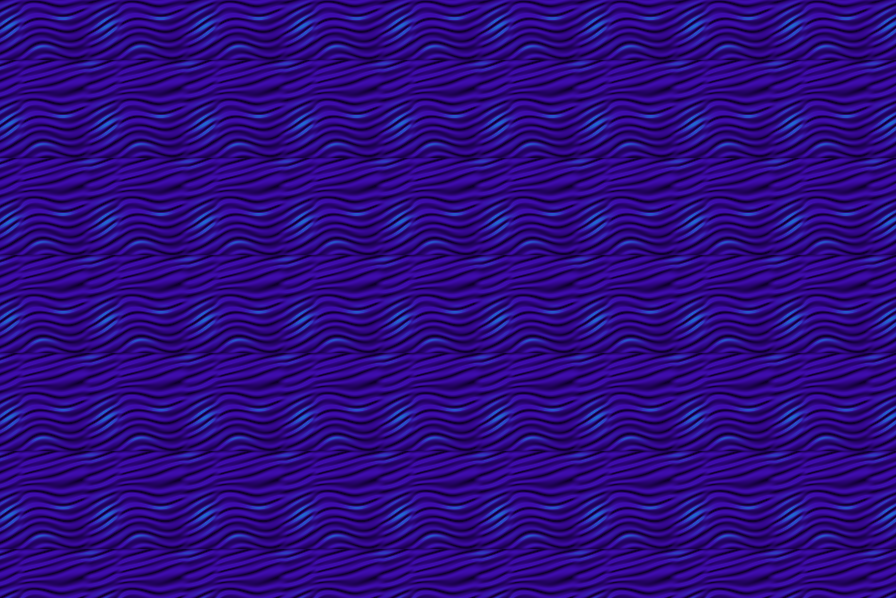
Reproduce this pattern procedurally as a Shadertoy shader.

```glsl
// Repeating tiles of rippled violet strands with blue glints.

const float TAU = 6.2831853;
const float TILES_DOWN = 6.11;
const float STRANDS = 11.4; // strands stacked in one tile

float hash(vec2 p) {
    return fract(sin(dot(p, vec2(127.1, 311.7))) * 43758.5453);
}

// Value noise that wraps after "period" cells
float wrapNoise(vec2 p, vec2 period) {
    vec2 cell = floor(p);
    vec2 f = fract(p);
    f = f * f * (3.0 - 2.0 * f);
    vec2 a = mod(cell, period);
    vec2 b = mod(cell + 1.0, period);
    float low = mix(hash(a), hash(vec2(b.x, a.y)), f.x);
    float high = mix(hash(vec2(a.x, b.y)), hash(b), f.x);
    return mix(low, high, f.y);
}

// Signed distance to a centre, wrapped around the tile edges
vec2 wrapOffset(vec2 tile, vec2 center) {
    return fract(tile - center + 0.5) - 0.5;
}

// Soft elliptical spot
float spot(vec2 tile, vec2 center, vec2 radius) {
    vec2 d = wrapOffset(tile, center) / radius;
    return exp(-dot(d, d));
}

float bump(float x, float center, float width) {
    float d = (x - center) / width;
    return exp(-d * d);
}

// Wavy sheet: a long climb and a short fall, flattening high in the tile
float waveLift(float x, vec2 tile) {
    float bend = 1.0 - 0.9 * smoothstep(0.45, 0.75, tile.y);
    float angle = TAU * (tile.x - 0.085 + 0.22 * (tile.y - 0.13));
    float wave = sin(angle) - 0.25 * sin(2.0 * angle);
    float slope = 0.25 - 0.13 * bump(tile.y, 0.62, 0.09) + 0.1 * bump(tile.y, 0.86, 0.1);
    return slope * x + 0.07 * bend * wave;
}

// Straight sheet, steepest in the middle of the tile
float slantLift(float x, float y) {
    return x * (0.33 + 0.35 * bump(y, 0.34, 0.17) - 0.15 * bump(y, 0.62, 0.08));
}

// Strands that follow "height", swelling and tapering along their length
float strands(float x, float height, float seed) {
    float phase = STRANDS * height + seed;
    float broad = 0.5 + 0.5 * cos(TAU * phase);
    float fine = 0.5 + 0.5 * cos(TAU * (1.6 * phase - 1.2 * x));
    float taper = wrapNoise(vec2(x * 4.0 + seed, phase + 0.5), vec2(64.0));
    float level = mix(broad, fine, 0.24);
    return (1.25 * (level - 0.5) + 0.54) * (0.72 + 0.75 * taper);
}

vec3 strandColor(float level, float glint) {
    vec3 shadow = vec3(0.06, 0.0, 0.18);
    vec3 violet = vec3(0.25, 0.03, 0.67);
    vec3 blue = vec3(0.12, 0.42, 0.82);
    vec3 color = mix(shadow, violet, pow(clamp(level, 0.0, 1.0), 0.65));
    return mix(color, blue, clamp(glint, 0.0, 1.0));
}

void mainImage(out vec4 fragColor, in vec2 fragCoord) {
    vec2 tile = fract(fragCoord / iResolution.y * TILES_DOWN + vec2(0.0, 0.5));
    float wobble = wrapNoise(tile * vec2(3.0, 5.0), vec2(3.0, 5.0)) - 0.5;
    float height = tile.y - 0.05 * wobble;

    // Wavy strands meet slanted ones at the sides of the tile
    float waveX = wrapOffset(tile, vec2(0.55, 0.0)).x;
    float slantX = wrapOffset(tile, vec2(0.05, 0.0)).x;
    float wavy = strands(waveX, height - waveLift(waveX, tile), 0.0);
    float slanted = strands(slantX, height - slantLift(slantX, tile.y), 7.3);
    float level = mix(slanted, wavy, smoothstep(0.1, 0.22, abs(slantX)));

    // Broad light and shade
    level += 0.08 * spot(tile, vec2(0.4, 0.84), vec2(0.6, 0.12));
    level *= 1.0 - 0.4 * spot(tile, vec2(0.79, 0.22), vec2(0.16, 0.18));
    level *= 1.0 - 0.25 * spot(tile, vec2(0.5, 0.65), vec2(0.6, 0.07));

    // Blue glints on the steep slope, the crest, the hollow and the edge
    float glow = 1.1 * spot(tile, vec2(0.09, 0.36), vec2(0.13, 0.17));
    glow += spot(tile, vec2(0.46, 0.13), vec2(0.17, 0.06));
    glow += 0.9 * spot(tile, vec2(0.65, 0.43), vec2(0.1, 0.05));
    glow += 0.7 * spot(tile, vec2(0.93, 0.94), vec2(0.12, 0.05));
    float glint = (0.85 * glow + 0.05) * pow(clamp(level, 0.0, 1.0), 3.0);

    // Dark seam between the rows
    float seamDistance = min(tile.y, 1.0 - tile.y);
    float seam = 0.6 * bump(seamDistance, 0.0, 0.018);
    level *= 1.0 - seam;
    glint *= 1.0 - seam;

    fragColor = vec4(strandColor(level, glint), 1.0);
}
```
